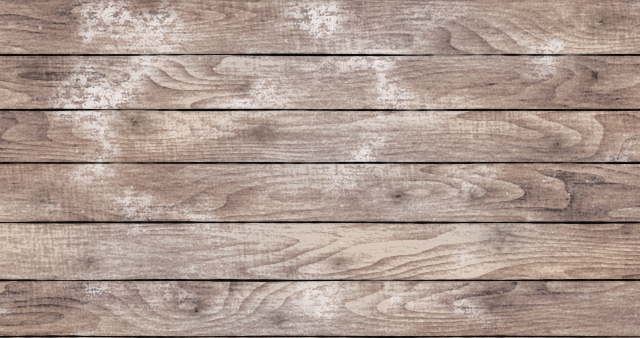
This texture is drawn by a Shadertoy shader. Its source:

```glsl
// Six weathered horizontal boards with dark gaps, worn pale paint and knots.
// Contours of a stretched noise field form the growth rings; finer gradient
// noise adds fibres, saw marks, grit, stains and chipped whitewash.
#define PLANKS 6
#define GAP_HALF_WIDTH 0.0022
#define RING_DENSITY 6.5
#define RING_DEPTH 0.48
#define FIBRE_DEPTH 0.17
#define SAW_DEPTH 0.18
#define GRIT_DEPTH 0.15
#define STAIN_DEPTH 0.52
#define WEAR_AMOUNT 0.92
#define BASE_TONE 0.75

const vec3 GAP_COLOR   = vec3(0.05, 0.035, 0.03);
const vec3 KNOT_COLOR  = vec3(0.24, 0.18, 0.17);
const vec3 DEEP_WOOD   = vec3(0.32, 0.27, 0.26);
const vec3 DARK_WOOD   = vec3(0.51, 0.43, 0.41);
const vec3 MID_WOOD    = vec3(0.63, 0.53, 0.49);
const vec3 LIGHT_WOOD  = vec3(0.72, 0.64, 0.59);
const vec3 PALE_WOOD   = vec3(0.84, 0.78, 0.74);
const vec3 PAINT_COLOR = vec3(0.94, 0.92, 0.92);

vec2 hash2(vec2 p) {
    vec3 q = fract(p.xyx * vec3(0.1031, 0.1030, 0.0973));
    q += dot(q, q.yzx + 33.33);
    return fract((q.xx + q.yz) * q.zy);
}
float cornerSlope(vec2 cell, vec2 offset) {
    float a = 6.2832 * hash2(cell).x;
    return dot(vec2(cos(a), sin(a)), offset);
}
// Gradient noise, roughly -1 to 1
float noise(vec2 p) {
    vec2 i = floor(p), f = p - i, e = vec2(1, 0);
    vec2 s = f * f * f * (f * (f * 6.0 - 15.0) + 10.0);
    float low = mix(cornerSlope(i, f), cornerSlope(i + e, f - e), s.x);
    float high = mix(cornerSlope(i + e.yx, f - e.yx), cornerSlope(i + 1.0, f - 1.0), s.x);
    return 1.5 * mix(low, high, s.y);
}
float fbm(vec2 p) {
    float sum = 0.0, amp = 0.55;
    for (int i = 0; i < 4; i++, amp *= 0.55) {
        sum += amp * noise(p);
        p = mat2(1.6, 1.2, -1.2, 1.6) * p + 7.3;
    }
    return sum;
}
// Height of a gap; the boards around the middle are a little wider
float seamHeight(float i, float x) {
    float middle = i - 0.5 * float(PLANKS);
    return i / float(PLANKS) + 0.004 + 0.014 * exp(-1.2 * middle * middle)
         + 0.0012 * noise(vec2(x * 3.0, i * 9.7));
}
vec3 woodRamp(float t) {
    vec4 w = clamp(4.0 * t - vec4(0, 1, 2, 3), 0.0, 1.0);
    vec3 c = mix(mix(DEEP_WOOD, DARK_WOOD, w.x), MID_WOOD, w.y);
    return mix(mix(c, LIGHT_WOOD, w.z), PALE_WOOD, w.w);
}

void mainImage(out vec4 fragColor, in vec2 fragCoord) {
    vec2 p = fragCoord / iResolution.y;
    float width = iResolution.x / iResolution.y, u = p.x / width;
    float pixel = 1.0 / iResolution.y;
    // Board index and distance to the nearest gap
    float id = 0.0, gap = 1.0;
    for (int i = 0; i <= PLANKS; i++) {
        float k = float(i), h = seamHeight(k, p.x);
        float ragged = 1.0 + 0.8 * noise(vec2(p.x * 4.0, k * 5.3 + 2.0))
                     + 0.4 * noise(vec2(p.x * 30.0, k * 3.7));
        gap = min(gap, abs(p.y - h) - GAP_HALF_WIDTH * ragged);
        id += step(h, p.y);
    }
    float bottom = seamHeight(id - 1.0, p.x);
    float v = (p.y - bottom) / (seamHeight(id, p.x) - bottom);
    vec2 board = p + vec2(id * 17.3, id * 5.1);
    // Knots bend the rings; each has a dark heart in a ragged smudge
    float bend = 0.0, knot = 0.0;
    for (int k = 0; k < 3; k++) {
        vec2 rnd = hash2(vec2(id * 7.0 + 3.0, float(k) * 11.0 + 5.0));
        vec2 d = p - vec2((float(k) + rnd.x) * width / 3.0, bottom + (0.2 + 0.6 * rnd.y) / float(PLANKS));
        float size = mix(0.007, 0.02, rnd.y * rnd.y);
        bend += exp(-dot(d * vec2(5.0, 16.0), d * vec2(5.0, 16.0))) * (rnd.x - 0.3);
        d += 0.7 * size * vec2(noise(board * 75.0), noise(board * 75.0 + 40.0));
        float r = length(d * vec2(0.8, 1.0)) / size;
        float rough = 0.75 + 0.6 * noise(board * vec2(35.0, 110.0));
        knot = max(knot, (1.0 - smoothstep(0.3, 1.0, r)) * (0.45 + 0.5 * rnd.x) * rough);
        knot = max(knot, 0.42 * exp(-0.12 * r * r) * rough);
    }
    // Growth rings: slow darkening, then a sharp pale edge
    float field = 0.7 * v + 0.6 * noise(vec2(board.x * 1.5, v * 1.5 + id * 6.7))
                + 0.035 * noise(board * vec2(8.0, 24.0)) + 0.7 * bend;
    field *= RING_DENSITY;
    float ring = fract(field), soft = clamp(fwidth(field), 0.05, 0.9);
    ring = (ring * ring + 0.25 * ring - 0.12) * (1.0 - smoothstep(1.0 - soft, 1.0, ring));
    float ringMask = max(0.6 + 0.7 * noise(board * vec2(1.8, 6.0) + 9.0), 0.1);
    // Fibres, saw marks and grit carry the fine detail
    float fibre = noise(board * vec2(10.0, 110.0)) + 0.8 * noise(board * vec2(45.0, 150.0));
    float sawMask = smoothstep(-0.2, 0.5, noise(board * vec2(2.2, 4.0) + 31.0));
    float saw = noise(vec2(board.x * 120.0 + board.y * 10.0, board.y * 18.0)) * sawMask;
    float grit = noise(mat2(0.8, 0.6, -0.6, 0.8) * board * 150.0);
    float pores = smoothstep(0.45, 0.85, noise(board * vec2(32.0, 105.0) + 17.0));
    // Stains, a paler greyer centre and a tone for each board
    float centre = exp(-14.0 * (u - 0.53) * (u - 0.53));
    float stain = fbm(board * vec2(1.9, 5.5) + 3.0);
    float tone = BASE_TONE - RING_DEPTH * ring * ringMask + FIBRE_DEPTH * fibre
               + SAW_DEPTH * saw + GRIT_DEPTH * grit - 0.22 * pores + STAIN_DEPTH * stain
               + 0.24 * centre - 0.1 + 0.1 * (hash2(vec2(id, 4.0)).x - 0.5);
    vec3 warmth = vec3(0.03, 0.0, -0.045) * (noise(board * vec2(1.5, 4.0) + 61.0) + 0.4 - 0.8 * centre);
    vec3 color = mix(woodRamp(tone) * (1.0 + warmth), KNOT_COLOR, clamp(knot, 0.0, 1.0));
    // Chipped whitewash gathers in broad columns across several boards
    vec3 offset = u - vec3(0.17, 0.5, 0.75);
    float columns = dot(vec3(1.0, 0.75, 0.4), exp(-vec3(90, 70, 200) * offset * offset));
    float patches = fbm(p * vec2(4.0, 5.0) + 12.0) + 0.45 * columns + 0.2 * (p.y - 0.5);
    float chips = fbm(p * vec2(36.0, 44.0)) + 0.4 * grit + 0.25 * fibre;
    float paint = smoothstep(0.15, 0.85, patches) * (0.25 + 0.75 * smoothstep(-0.2, 0.5, chips + 0.3 * patches));
    float flecks = smoothstep(0.65, 0.9, noise(p * 55.0 + 80.0)) * smoothstep(-0.3, 0.3, patches);
    color = mix(color, PAINT_COLOR, WEAR_AMOUNT * max(paint, 0.65 * flecks));
    // Shaded edges and the open gaps
    color *= 1.0 - 0.22 * exp(-max(gap, 0.0) * 320.0);
    color = mix(GAP_COLOR, color, smoothstep(-0.6 * pixel, 0.6 * pixel, gap));
    fragColor = vec4(color, 1.0);
}
```
